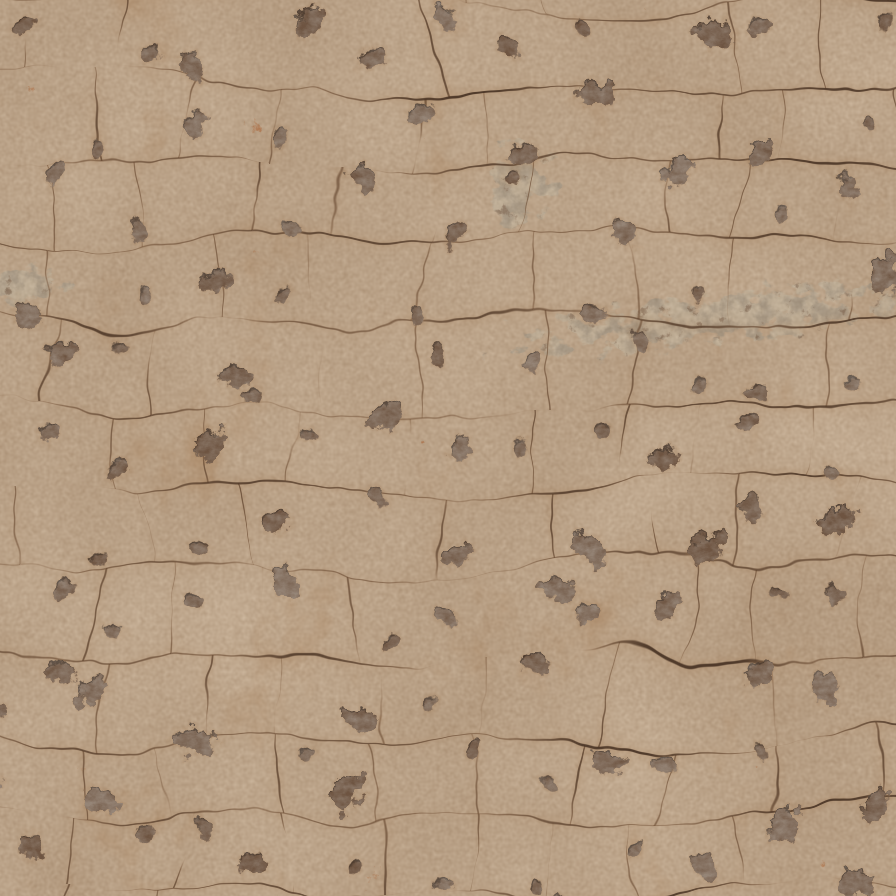
This texture is drawn by a three.js fragment shader. Its source:

```glsl
varying vec2 vUv;

const vec3 PLASTER_DARK = vec3(0.672, 0.570, 0.463);
const vec3 PLASTER_LIGHT = vec3(0.778, 0.690, 0.590);
const vec3 WARM_STAIN = vec3(0.645, 0.495, 0.350);
const vec3 HAIRLINE = vec3(0.510, 0.370, 0.255);
const vec3 DEEP_CRACK = vec3(0.270, 0.190, 0.135);
const vec3 CHIP_BROWN = vec3(0.430, 0.330, 0.255);
const vec3 CHIP_GREY = vec3(0.585, 0.520, 0.465);
const vec3 WORN_PALE = vec3(0.750, 0.690, 0.600);
const vec3 WORN_GREY = vec3(0.630, 0.580, 0.510);
const vec3 RUST = vec3(0.660, 0.370, 0.190);
const float ROWS = 11.0;
const float COLUMNS = 9.0;
const float CHIP_CELLS = 11.0;

vec2 hash2(vec2 p) {
  vec3 q = fract(p.xyx * vec3(0.1031, 0.1030, 0.0973));
  q += dot(q, q.yzx + 33.33);
  return fract((q.xx + q.yz) * q.zy);
}

float gradientAt(vec2 cell, vec2 offset) {
  return dot(hash2(cell) * 2.0 - 1.0, offset);
}

float gradientNoise(vec2 p) {
  vec2 i = floor(p), f = fract(p), e = vec2(0.0, 1.0);
  vec2 w = f * f * f * (f * (f * 6.0 - 15.0) + 10.0);
  float low = mix(gradientAt(i, f), gradientAt(i + e.yx, f - e.yx), w.x);
  float high = mix(gradientAt(i + e, f - e), gradientAt(i + e.yy, f - e.yy), w.x);
  return mix(low, high, w.y);
}

float fbm(vec2 p) {
  float sum = 0.0, amplitude = 0.5;
  for (int i = 0; i < 4; i++) {
    sum += amplitude * gradientNoise(p);
    p = p * 2.03 + 17.3;
    amplitude *= 0.5;
  }
  return sum;
}

vec2 warp(vec2 p, float frequency, float amount) {
  vec2 q = p * frequency;
  return amount * vec2(gradientNoise(q + 5.2), gradientNoise(q + 41.7));
}

float stroke(float d, float halfWidth) {
  return 1.0 - smoothstep(halfWidth - 0.0008, halfWidth + 0.0009, d);
}

// Distance and strength of the long, nearly level cracks
vec2 levelCrack(vec2 p) {
  float v = p.y * ROWS;
  float line = floor(v + 0.5);
  float strength = gradientNoise(vec2(p.x * 5.0, line * 7.37 + 0.4));
  return vec2(abs(v - line) / ROWS, smoothstep(-0.38, 0.42, strength + 0.25 * (p.x - 0.5)));
}

// Distance and strength of the short upright cracks inside each row
vec2 uprightCrack(vec2 p) {
  float v = p.y * ROWS, row = floor(v);
  float u = p.x * COLUMNS + hash2(vec2(row, 9.0)).x;
  vec2 random = hash2(vec2(floor(u), row) + 60.0);
  float centre = 0.5 + 0.4 * (random.x - 0.5) + 0.3 * (random.y - 0.5) * (fract(v) - 0.5);
  float fade = smoothstep(-0.35, 0.25, gradientNoise(p * 9.0 + 23.0));
  return vec2(abs(fract(u) - centre) / COLUMNS, step(0.17, random.y) * fade * (0.3 + 0.5 * random.x));
}

vec3 drawCrack(vec3 colour, vec2 crack) {
  float s = crack.y;
  colour = mix(colour, WARM_STAIN, 0.35 * s * exp(-crack.x / 0.006));
  float line = stroke(crack.x, mix(0.0004, 0.0013, s));
  return mix(colour, mix(HAIRLINE, DEEP_CRACK, s), line * smoothstep(0.0, 0.3, s) * mix(0.55, 0.9, s));
}

// Signed distance and random tone of the nearest chip
vec2 chips(vec2 p, float ragged) {
  vec2 home = floor(p * CHIP_CELLS), best = vec2(1.0, 0.0);
  for (int y = -1; y <= 1; y++) {
    for (int x = -1; x <= 1; x++) {
      vec2 cell = home + vec2(x, y);
      vec2 place = hash2(cell + 130.0), look = hash2(cell + 270.0);
      vec2 q = p - (cell + 0.1 + 0.8 * place) / CHIP_CELLS;
      float angle = 6.28 * look.x, c = cos(angle), s = sin(angle);
      float size = mix(0.008, 0.019, look.y * look.y);
      q = mat2(c, s, -s, c) * q / vec2(1.2, 0.8);
      float d = length(q) - size + ragged * size;
      d += step(0.84, fract(place.x * 7.0 + look.x * 3.0));
      if (d < best.x) best = vec2(d, fract(look.y * 5.0 + place.y));
    }
  }
  return best;
}

float wornArea(vec2 p, vec2 centre, vec2 radius) {
  return 1.0 - length((p - centre) / radius);
}

void main() {
  vec2 uv = vUv;
  float grain = gradientNoise(uv * 230.0) + 0.6 * gradientNoise(uv * 115.0);

  // Mottled plaster and warm stains
  vec3 colour = mix(PLASTER_DARK, PLASTER_LIGHT, 0.55 + 0.8 * fbm(uv * 5.0) + 0.5 * grain);
  float stain = fbm(uv * vec2(9.0, 5.0) + 70.0) + 0.3 * fbm(uv * 40.0);
  colour = mix(colour, WARM_STAIN, 0.5 * smoothstep(0.08, 0.45, stain));

  // Worn, flaking patches
  vec2 slanted = uv - vec2(0.0, 0.11 * (uv.x - 0.8));
  float area = wornArea(slanted, vec2(0.81, 0.645), vec2(0.25, 0.032));
  area = max(area, wornArea(uv, vec2(0.58, 0.79), vec2(0.04, 0.05)));
  area = max(area, wornArea(uv, vec2(0.02, 0.68), vec2(0.06, 0.025)));
  float flake = fbm(uv * vec2(38.0, 55.0) + 11.0);
  float worn = smoothstep(0.0, 0.12, 0.5 * area + flake - 0.08);
  vec3 wornColour = mix(WORN_PALE, WORN_GREY, smoothstep(-0.15, 0.2, fbm(uv * 50.0 + 90.0)));
  wornColour = mix(wornColour, CHIP_BROWN, 0.6 * smoothstep(0.1, 0.25, fbm(uv * 65.0 + 33.0)));
  colour = mix(colour, wornColour + 0.05 * grain, 0.8 * worn);
  float rust = gradientNoise(uv * 16.0 + 8.0) + 0.5 * fbm(uv * 80.0);
  colour = mix(colour, RUST, 0.6 * smoothstep(0.54, 0.64, rust));

  // Cracks
  vec2 wall = uv + warp(uv, 4.0, 0.055) + warp(uv, 13.0, 0.013) + warp(uv, 45.0, 0.004);
  colour = drawCrack(colour, uprightCrack(wall));
  colour = drawCrack(colour, levelCrack(wall));

  // Chips with a shaded upper rim
  float ragged = 1.9 * fbm(uv * 65.0 + 52.0);
  vec2 chip = chips(uv, ragged);
  float rim = smoothstep(-0.001, 0.002, chips(uv + vec2(-0.001, 0.0025), ragged).x);
  float tone = 0.25 + 0.45 * chip.y + 1.3 * fbm(uv * vec2(75.0, 110.0)) + 0.2 * grain;
  vec3 chipColour = mix(CHIP_BROWN, CHIP_GREY, clamp(tone, 0.0, 1.0)) * (1.0 - 0.28 * rim);
  colour = mix(colour, WARM_STAIN, 0.3 * exp(-max(chip.x, 0.0) / 0.003));
  colour = mix(colour, chipColour, 1.0 - smoothstep(-0.001, 0.0012, chip.x));
  gl_FragColor = vec4(colour, 1.0);
}
```
